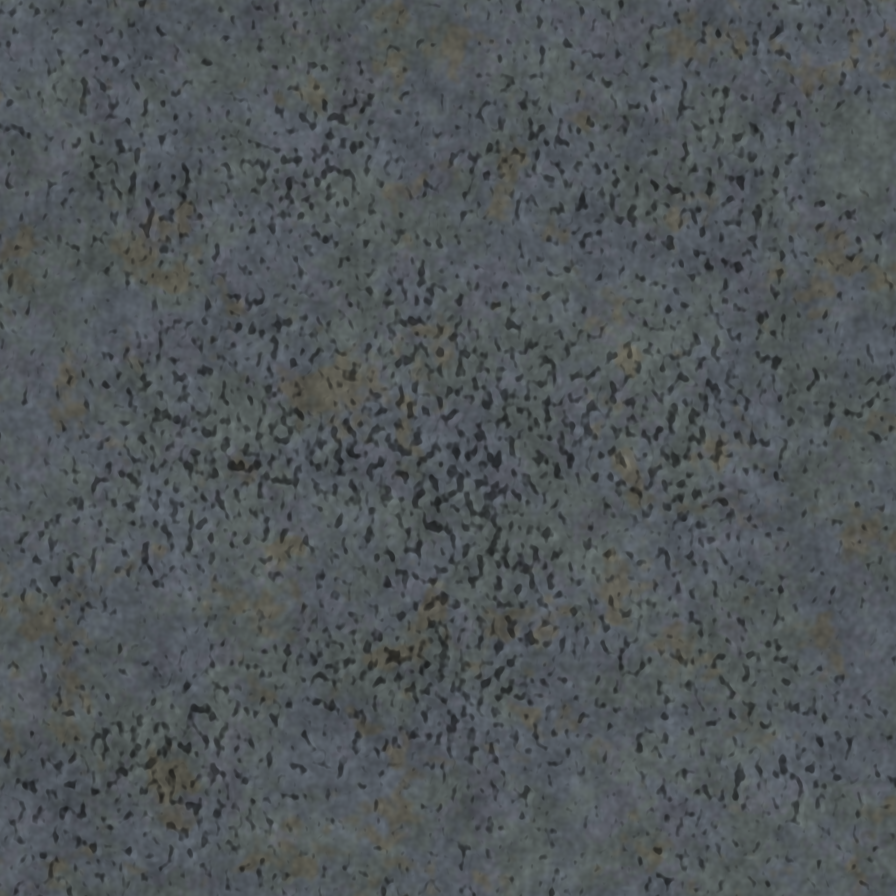
Reproduce this texture procedurally as a WebGL 1 fragment shader.

```glsl
precision highp float;
uniform vec2 u_resolution;

const vec3 COOL_TINT = vec3(0.925, 1.0, 1.085);
const vec3 GREEN_TINT = vec3(0.925, 1.01, 1.0);
const vec3 VIOLET_TINT = vec3(0.97, 0.98, 1.09);
const vec3 RUST_TINT = vec3(1.0, 0.96, 0.82);

float hash(vec2 cell) {
  vec3 q = fract(cell.xyx * vec3(0.1031, 0.1030, 0.0973));
  q += dot(q, q.yzx + 33.33);
  return fract((q.x + q.y) * q.z);
}

float cornerSlope(vec2 cell, vec2 offset) {
  float angle = 6.28318 * hash(cell);
  return dot(vec2(cos(angle), sin(angle)), offset);
}

float gradientNoise(vec2 p) {
  vec2 i = floor(p);
  vec2 f = fract(p);
  vec2 w = f * f * f * (f * (f * 6.0 - 15.0) + 10.0);
  vec2 e = vec2(1.0, 0.0);
  float low = mix(cornerSlope(i, f), cornerSlope(i + e, f - e), w.x);
  float high = mix(cornerSlope(i + e.yx, f - e.yx),
                   cornerSlope(i + e.xx, f - e.xx), w.x);
  return mix(low, high, w.y);
}

// Layered noise; each octave is turned to hide the lattice
float fbm(vec2 p, float gain) {
  float sum = 0.0;
  float weight = 1.0;
  for (int i = 0; i < 4; i++) {
    sum += weight * gradientNoise(p);
    p = mat2(1.6, 1.2, -1.2, 1.6) * p + 17.3;
    weight *= gain;
  }
  return sum;
}

// Small, slightly upright pits; density moves their threshold
float pitDepth(vec2 uv, float density) {
  vec2 p = mat2(0.97, 0.22, -0.16, 0.72) * uv;
  float grain = gradientNoise(p * 88.0 + 40.0)
              + 0.6 * gradientNoise(p * 155.0 + 90.0);
  return smoothstep(0.10, 0.56, grain + density);
}

// Pitting thins out near the border and varies by region
float pitDensity(vec2 uv) {
  vec2 inset = min(uv, 1.0 - uv);
  float interior = smoothstep(0.0, 0.22, min(inset.x, inset.y));
  return 0.30 * fbm(uv * 5.0 + 61.0, 0.6) + 0.16 * interior - 0.13;
}

vec3 stoneTint(vec2 uv) {
  float hue = fbm(uv * 9.0 + 23.0, 0.75);
  float violet = fbm(uv * 14.0 + 131.0, 0.8);
  float rust = fbm(uv * 8.0 + 77.0, 0.8);
  vec3 tint = mix(GREEN_TINT, COOL_TINT, smoothstep(-0.4, 0.4, hue));
  tint = mix(tint, VIOLET_TINT, 0.6 * smoothstep(0.1, 0.6, violet));
  return mix(tint, RUST_TINT, 0.75 * smoothstep(0.2, 0.75, rust));
}

float stoneTone(vec2 uv) {
  float clouds = fbm(uv * 3.5 + 5.0, 0.6);
  float mottle = fbm(uv * 22.0 + 11.0, 0.75);
  float grain = gradientNoise(uv * vec2(125.0, 105.0) + 7.0);
  return 0.347 + 0.035 * clouds + 0.055 * mottle + 0.05 * grain;
}

void main() {
  vec2 uv = gl_FragCoord.xy / u_resolution;

  // Pits and the lit rims beside them
  float density = pitDensity(uv);
  float pit = pitDepth(uv, density);
  float neighbour = pitDepth(uv + vec2(-0.006, 0.004), density);
  float rim = max(neighbour - pit, 0.0);

  // Sparse pale mineral flecks
  float fleck = smoothstep(0.48, 0.68, gradientNoise(uv * 58.0 + 211.0));

  float tone = stoneTone(uv) + 0.035 * rim + 0.05 * fleck;
  tone -= 0.15 * pit;
  gl_FragColor = vec4(max(tone, 0.09) * stoneTint(uv), 1.0);
}
```
